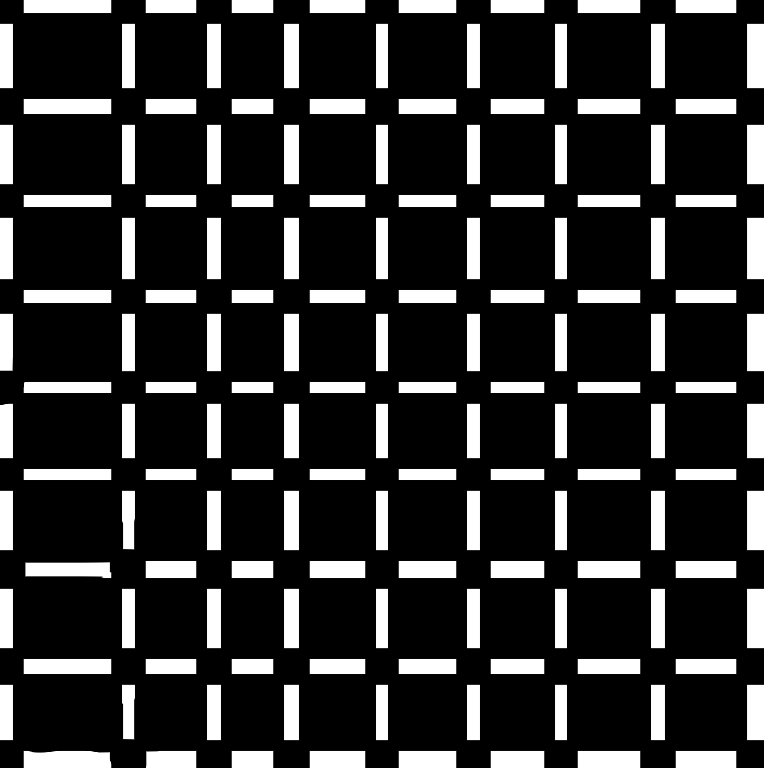
Write a Shadertoy shader that draws this pattern.

```glsl
#define CELLS 8             // grid cells across and down
#define UNIT (1.0 / 766.0)  // step in which line widths are given
#define GAP 0.0141          // clearance between a dash and a crossing line
#define NICK_DEPTH 0.0022   // how deep worn edges are shaved
#define NICK_SCALE 9.0      // frequency of the wear
#define INK vec3(0.0)
#define DASH vec3(1.0)

const float PI = 3.14159;

// Sine harmonics (x, y), in thousandths, that make the spacing uneven
const vec2 DRIFT[7] = vec2[7](
    vec2(5.66, -3.24), vec2(23.6, 11.95), vec2(9.22, -0.57), vec2(11.29, 0.65),
    vec2(4.13, -1.69), vec2(0.70, 1.86), vec2(0.57, 0.19));

// Line widths per axis; the first and last lines are halved by the border
const float WIDTH_X[9] = float[9](26.0, 13.0, 14.0, 15.0, 12.0, 13.0, 12.0, 14.0, 34.0);
const float WIDTH_Y[9] = float[9](34.0, 15.0, 17.0, 11.0, 11.0, 13.0, 12.0, 15.0, 26.0);

vec2 hashGradient(vec2 cell) {
    float angle = 2.0 * PI * fract(sin(dot(cell, vec2(127.1, 311.7))) * 43758.5);
    return vec2(cos(angle), sin(angle));
}

float gradientNoise(vec2 p) {
    vec2 i = floor(p), f = fract(p);
    vec2 u = f * f * f * (f * (f * 6.0 - 15.0) + 10.0);
    vec2 e = vec2(0.0, 1.0);
    float low = mix(dot(hashGradient(i), f),
                    dot(hashGradient(i + e.yx), f - e.yx), u.x);
    float high = mix(dot(hashGradient(i + e.xy), f - e.xy),
                     dot(hashGradient(i + e.yy), f - e.yy), u.x);
    return mix(low, high, u.y);
}

// Centre of the k-th line on both axes
vec2 lineCentre(int k) {
    float t = float(k) / float(CELLS);
    vec2 centre = vec2(t);
    for (int n = 0; n < 7; n++)
        centre += 0.001 * DRIFT[n] * sin(float(n + 1) * PI * t);
    return centre;
}

// Signed distance to the nearest upright line (x) and level line (y)
vec2 lineDistance(vec2 uv) {
    vec2 nearest = vec2(1.0);
    for (int k = 0; k <= CELLS; k++) {
        vec2 halfWidth = 0.5 * UNIT * vec2(WIDTH_X[k], WIDTH_Y[k]);
        nearest = min(nearest, abs(uv - lineCentre(k)) - halfWidth);
    }
    return nearest;
}

// Slight shaving of dash edges towards the lower left
float edgeWear(vec2 uv) {
    float region = (1.0 - smoothstep(0.1, 0.25, uv.x)) * (1.0 - smoothstep(0.45, 0.55, uv.y));
    return NICK_DEPTH * region * smoothstep(0.22, 0.26, gradientNoise(uv * NICK_SCALE));
}

void mainImage(out vec4 fragColor, in vec2 fragCoord) {
    vec2 uv = fragCoord / iResolution.xy;

    // Each line is broken wherever it nears a crossing one
    vec2 d = lineDistance(uv);
    float upright = max(d.x, GAP - d.y);
    float level = max(d.y, GAP - d.x);
    float dash = min(upright, level) + edgeWear(uv);

    float coverage = clamp(0.5 - dash * iResolution.y, 0.0, 1.0);
    fragColor = vec4(mix(INK, DASH, coverage), 1.0);
}
```
